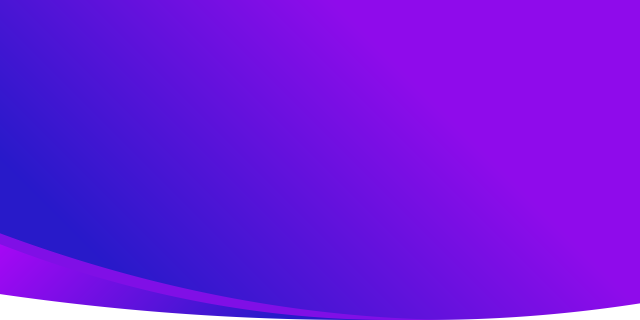
A Shadertoy shader for this background:

```glsl
// A diagonal blue-to-violet gradient above a white floor with curved ends.
// Two parabolic swooshes sweep in from the left: a flat violet band and,
// below it, a wedge that fades from magenta to blue.

const vec3 BLUE    = vec3(0.155, 0.100, 0.790);
const vec3 VIOLET  = vec3(0.560, 0.045, 0.920);
const vec3 BAND    = vec3(0.500, 0.060, 0.900);
const vec3 MAGENTA = vec3(0.650, 0.030, 0.960);
const vec3 WHITE   = vec3(1.0);

// Gradient start and end, measured along x + y
const vec2 SKY_RANGE = vec2(0.50, 2.04);
// Wedge gradient start and end, measured along x - y
const vec2 WEDGE_RANGE = vec2(-0.237, 0.857);

// Curves: height at the canvas side, x where the curve meets the base
const vec2 BAND_CURVE  = vec2(0.271, 1.458);
const vec2 WEDGE_CURVE = vec2(0.237, 1.224);
const vec2 FLOOR_LEFT  = vec2(0.081, 1.120);
const vec2 FLOOR_RIGHT = vec2(0.052, 1.328);
const float WIDTH = 2.0;

// Parabola that falls from its height at x = side to zero at its foot
float swoop(float x, float side, vec2 curve) {
    float t = max((x - curve.y) / (side - curve.y), 0.0);
    return curve.x * t * t;
}

// Antialiased coverage of the area below a curve
float below(float y, float height, float pixel) {
    return clamp((height - y) / pixel + 0.5, 0.0, 1.0);
}

float ramp(float v, vec2 range) {
    return clamp((v - range.x) / (range.y - range.x), 0.0, 1.0);
}

void mainImage(out vec4 fragColor, in vec2 fragCoord) {
    vec2 p = fragCoord / iResolution.xy * vec2(WIDTH, 1.0);
    float pixel = 1.0 / iResolution.y;

    // Diagonal background
    vec3 color = mix(BLUE, VIOLET, ramp(p.x + p.y, SKY_RANGE));

    // Violet band, then the wedge over it
    color = mix(color, BAND, below(p.y, swoop(p.x, 0.0, BAND_CURVE), pixel));
    vec3 wedge = mix(MAGENTA, BLUE, ramp(p.x - p.y, WEDGE_RANGE));
    color = mix(color, wedge, below(p.y, swoop(p.x, 0.0, WEDGE_CURVE), pixel));

    // White floor rising to both sides
    float ground = swoop(p.x, 0.0, FLOOR_LEFT) + swoop(p.x, WIDTH, FLOOR_RIGHT);
    color = mix(color, WHITE, below(p.y, ground, pixel));

    fragColor = vec4(color, 1.0);
}
```
